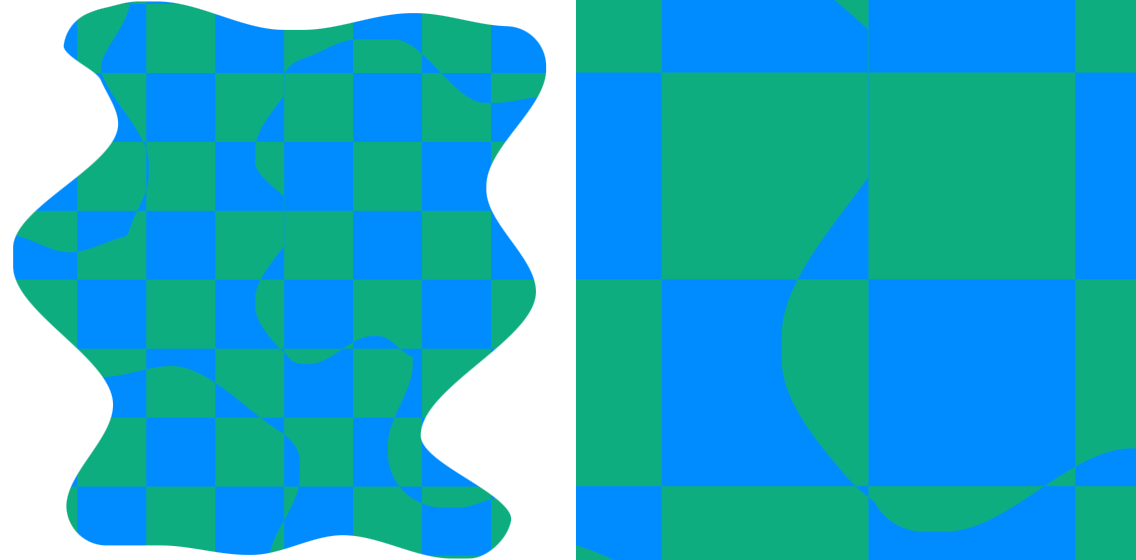
Left: the whole. Right: its middle third, enlarged.
Reproduce this pattern procedurally as a Shadertoy shader.

```glsl
// Wavy-edged checkered patch on white, its two colours swapped inside flowing regions.

const vec3 PAPER = vec3(1.0);
const vec3 GREEN = vec3(0.055, 0.68, 0.50);
const vec3 BLUE = vec3(0.0, 0.55, 1.0);
const float UNITS = 768.0;                  // design units across the canvas
const float CELL = 94.55;                   // side of one check
const vec2 GRID_ORIGIN = vec2(11.5, 5.5);
const float PATCH_ROUND = 55.0;             // corner radii
const float LOBE_ROUND = 25.0;
const float FOOT_ROUND = 75.0;
const float PI = 3.14159265;

// Smooth rise by h as v goes from a to b
float ramp(float v, float a, float b, float h) {
    return h * smoothstep(a, b, v);
}

// Joins two edge depths with a rounded corner; positive inside
float corner(float dx, float dy, float radius) {
    return radius - length(max(radius - vec2(dx, dy), 0.0));
}

// Edge coverage from -1 outside to 1 inside, one pixel wide
float coverage(float d) {
    return clamp(2.0 * d / max(fwidth(d), 1e-5), -1.0, 1.0);
}

// Whole patch: four undulating sides
float patchShape(vec2 p) {
    float left = 87.0 + ramp(p.y, 62.0, 110.0, 45.0) + ramp(p.y, 85.0, 170.0, 30.0)
        - ramp(p.y, 170.0, 340.0, 144.0) + ramp(p.y, 365.0, 555.0, 137.0)
        - ramp(p.y, 555.0, 695.0, 64.0);
    float right = 749.0 - ramp(p.y, 95.0, 255.0, 82.0) + ramp(p.y, 260.0, 400.0, 68.0)
        - ramp(p.y, 400.0, 597.0, 158.0) + ramp(p.y, 597.0, 715.0, 125.0);
    float top = 14.0 - ramp(p.x, 120.0, 190.0, 12.0) + ramp(p.x, 215.0, 390.0, 39.0)
        - ramp(p.x, 415.0, 565.0, 23.0) + ramp(p.x, 570.0, 700.0, 18.0);
    float bottom = 748.0 + ramp(p.x, 220.0, 340.0, 13.0) - ramp(p.x, 345.0, 470.0, 27.0)
        + ramp(p.x, 470.0, 620.0, 32.0) - ramp(p.x, 640.0, 700.0, 8.0);
    return corner(min(p.x - left, right - p.x), min(p.y - top, bottom - p.y), PATCH_ROUND);
}

// Swapped region along the upper left
float upperLeftRegion(vec2 p) {
    float side = 178.0 - ramp(p.y, 0.0, 105.0, 43.0) + ramp(p.y, 78.0, 225.0, 69.0)
        - ramp(p.y, 240.0, 335.0, 30.0);
    float base = 322.0 + ramp(p.x, 10.0, 95.0, 24.0) - ramp(p.x, 95.0, 190.0, 24.0);
    return corner(side - p.x, base - p.y, 0.2 * LOBE_ROUND);
}

// Swapped region in the lower left
float lowerLeftRegion(vec2 p) {
    float side = 411.0 - ramp(p.y, 655.0, 770.0, 42.0);
    float top = 517.0 - ramp(p.x, 140.0, 235.0, 15.0) + ramp(p.x, 235.0, 440.0, 110.0);
    return corner(side - p.x, p.y - top, LOBE_ROUND);
}

// Swapped region on the right: a double lobe joined to a foot
float rightRegion(vec2 p) {
    float side = 412.0 - ramp(p.y, 80.0, 205.0, 62.0) + ramp(p.y, 222.0, 300.0, 60.0)
        - ramp(p.y, 290.0, 410.0, 60.0) + ramp(p.y, 420.0, 540.0, 70.0);
    side = min(side, GRID_ORIGIN.x + 4.0 * CELL);
    float top = 84.0 - ramp(p.x, 395.0, 490.0, 30.0) + ramp(p.x, 540.0, 665.0, 87.0)
        - ramp(p.x, 680.0, 745.0, 8.0);
    float base = 499.0 - ramp(p.x, 425.0, 510.0, 38.0) + ramp(p.x, 520.0, 572.0, 30.0);
    float lobes = corner(p.x - side, min(p.y - top, base - p.y), LOBE_ROUND);

    float footSide = 566.0 - ramp(p.y, 500.0, 610.0, 34.0);
    float footBase = 696.0 - ramp(p.x, 630.0, 690.0, 14.0);
    float foot = corner(p.x - footSide, min(footBase - p.y, p.y - 400.0), FOOT_ROUND);
    return max(lobes, foot);
}

// Alternating sign of the checks, with smooth edges
float checker(vec2 p) {
    vec2 d = sin(PI * (p - GRID_ORIGIN) / CELL) * CELL / PI;
    vec2 s = clamp(2.0 * d * iResolution.xy / UNITS, -1.0, 1.0);
    return s.x * s.y;
}

void mainImage(out vec4 fragColor, in vec2 fragCoord) {
    vec2 uv = fragCoord / iResolution.xy;
    vec2 p = UNITS * vec2(uv.x, 1.0 - uv.y);

    float swapped = max(upperLeftRegion(p), max(lowerLeftRegion(p), rightRegion(p)));
    float tone = -checker(p) * coverage(swapped);
    vec3 color = mix(BLUE, GREEN, 0.5 + 0.5 * tone);

    // White margin surrounds the patch, so opposite canvas edges join
    color = mix(PAPER, color, 0.5 + 0.5 * coverage(patchShape(p)));
    fragColor = vec4(color, 1.0);
}
```
